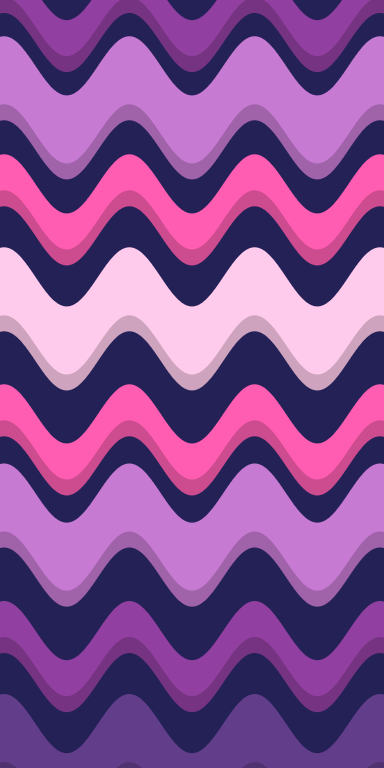
Write a WebGL 1 fragment shader that draws this pattern.

```glsl
precision mediump float;
// Stacked sine-wave ribbons on navy, mirrored in colour around a pale one.
// The height is bent by one cosine, so that each ribbon becomes a flat
// interval; a loop stacks the intervals with a darker lower rim on each.

uniform vec2 u_resolution;

#define WAVES 3.065        // wave periods across the canvas
#define AMPLITUDE 0.0385   // of the canvas height
#define FIRST_TOP -0.0508  // crest of the first ribbon, measured downwards
#define WIDE 0.1094        // ribbon thickness, rim included
#define NARROW 0.0677
#define RIM 0.0208         // thickness of the darker lower rim
#define RIM_SHADE 0.805
#define NAVY vec3(0.141, 0.129, 0.343)

const float TAU = 6.2831853;

// Ribbon colour by its number of steps from the pale one.
vec3 ribbonColor(float steps) {
  if (steps < 0.5) return vec3(1.0, 0.796, 0.925);
  if (steps < 1.5) return vec3(1.0, 0.365, 0.695);
  if (steps < 2.5) return vec3(0.778, 0.478, 0.825);
  if (steps < 3.5) return vec3(0.569, 0.247, 0.627);
  return vec3(0.384, 0.243, 0.541);
}

// Uneven navy gap below the ribbon with this index.
float gapBelow(float index) {
  if (index < 0.5) return 0.0303;
  if (index < 1.5) return 0.0443;
  if (index < 2.5) return 0.0534;
  if (index < 3.5) return 0.0690;
  if (index < 4.5) return 0.0354;
  if (index < 5.5) return 0.0697;
  return 0.0534;
}

// Smoothed step: 1 where depth lies below the given edge.
float below(float edge, float depth, float blur) {
  return clamp((depth - edge) / blur + 0.5, 0.0, 1.0);
}

void main() {
  vec2 uv = gl_FragCoord.xy / u_resolution;

  // Depth from the top, straightened along the wave (trough at the centre).
  float phase = TAU * WAVES * (uv.x - 0.5);
  float depth = 1.0 - uv.y - AMPLITUDE * (1.0 + cos(phase));

  // One pixel of blur across the edge, corrected for its slope.
  float slope = AMPLITUDE * TAU * WAVES * sin(phase) / u_resolution.x;
  float blur = length(vec2(slope, 1.0 / u_resolution.y));

  vec3 color = NAVY;
  float top = FIRST_TOP;
  for (int i = 0; i < 8; i++) {
    float index = float(i);
    float steps = abs(index - 3.0);

    // Wide and narrow ribbons alternate.
    float bottom = top + mix(WIDE, NARROW, mod(steps, 2.0));
    vec3 face = ribbonColor(steps);

    color = mix(color, face, below(top, depth, blur));
    color = mix(color, face * RIM_SHADE, below(bottom - RIM, depth, blur));
    color = mix(color, NAVY, below(bottom, depth, blur));
    top = bottom + gapBelow(index);
  }

  gl_FragColor = vec4(color, 1.0);
}
```
